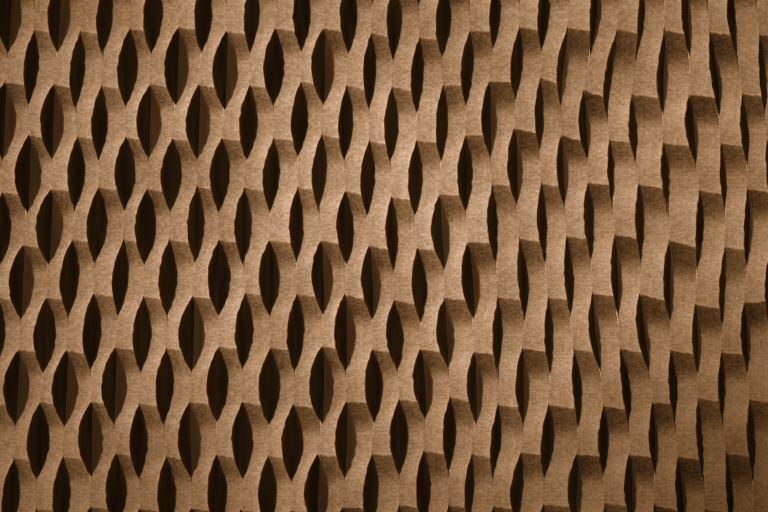
A WebGL 1 fragment shader for this texture:

```glsl
precision highp float;

uniform vec2 u_resolution;

#define COLUMN_STEP 0.0943
#define ROW_STEP 0.104
#define FIRST_SLIT vec2(0.0645, 0.029)
#define SLIT_HALF_HEIGHT 0.71
#define OPEN_WIDTH 0.225
#define CLOSED_WIDTH 0.085
#define WARP 0.10
#define PAPER_LIGHT 0.635
#define FLAP_SHADE 0.21
#define HOLE_LIGHT 0.085
#define GRAIN 0.09

float hash(vec2 p) {
  return fract(sin(dot(p, vec2(127.1, 311.7))) * 43758.5453);
}

float noise(vec2 p) {
  vec2 i = floor(p), f = fract(p);
  f = f * f * (3.0 - 2.0 * f);
  return mix(mix(hash(i), hash(i + vec2(1.0, 0.0)), f.x),
             mix(hash(i + vec2(0.0, 1.0)), hash(i + 1.0), f.x), f.y);
}

// Brown ramp: shadows are redder, lights are paler
vec3 kraft(float light) {
  return light * (vec3(1.0, 0.56, 0.13) + light * vec3(0.0, 0.32, 0.66));
}

// Offset from the nearest slit of a staggered row, and its random seed
vec3 nearestSlit(vec2 grid, float row) {
  float stagger = 0.5 * mod(row + 1.0, 2.0);
  float column = floor(grid.x - stagger + 0.5);
  vec2 id = vec2(2.0 * (column + stagger), row);
  vec2 jitter = vec2(hash(id + 3.1), hash(id + 8.7)) - 0.5;
  vec2 offset = grid - vec2(column + stagger, row);
  return vec3(offset - jitter * vec2(0.06, 0.08), hash(id + 17.3));
}

// Horizontal distance to the edge of a pointed, slightly leaning slit
float slitEdge(vec3 slit, float width) {
  float s = slit.y / SLIT_HALF_HEIGHT;
  float lean = (slit.z - 0.5) * 0.05 * slit.y;
  return abs(slit.x - lean) - width * mix(0.7, 1.25, slit.z) * (1.0 - s * s);
}

void main() {
  vec2 p = gl_FragCoord.xy / u_resolution.y;
  p.y = 1.0 - p.y;
  float across = p.x * u_resolution.y / u_resolution.x;
  float squeeze = smoothstep(0.2, 0.95, across);

  // Staggered grid, fanning out slightly downwards and crumpled at the right
  float spacing = COLUMN_STEP + 0.0056 * p.y;
  vec2 grid = vec2((p.x - FIRST_SLIT.x + 0.0437 * p.y) / spacing,
                   (p.y - FIRST_SLIT.y) / ROW_STEP);
  vec2 crumple = vec2(noise(p * 5.0), noise(p * 5.0 + 31.0)) - 0.5;
  grid += crumple * WARP * (1.0 + 3.0 * squeeze);

  float row = floor(grid.y);
  float width = mix(OPEN_WIDTH, CLOSED_WIDTH, squeeze);
  float torn = (noise(p * vec2(140.0, 90.0)) - 0.5) * 0.025;
  float pixel = 1.0 / (u_resolution.y * spacing);

  // The nearest slit in the rows above and below
  vec3 above = nearestSlit(grid, row);
  vec3 below = nearestSlit(grid, row + 1.0);
  float edgeAbove = slitEdge(above, width) + torn;
  float edgeBelow = slitEdge(below, width) + torn;
  vec3 slit = above;
  float edge = edgeAbove;
  if (edgeBelow < edgeAbove) {
    slit = below;
    edge = edgeBelow;
  }

  // Folded legs: shaded to the right of a slit top, lit to the left
  float drop = below.y + SLIT_HALF_HEIGHT;
  float crease = drop - 0.12 * below.x + torn;
  float fold = smoothstep(-0.02, 0.03, crease);
  float reach = 1.0 - smoothstep(0.28, 0.62 + 0.15 * squeeze, drop);
  float side = smoothstep(-0.02, 0.02, below.x);
  float flap = fold * reach * side;
  float litLeg = smoothstep(-0.1, 0.25, drop) * reach * (1.0 - side);

  // Paper light: legs, curl along the cuts, broad unevenness
  float light = PAPER_LIGHT + 0.05 * litLeg;
  light -= FLAP_SHADE * (1.0 + 0.35 * squeeze) * mix(0.8, 1.2, below.z) * flap;
  float curl = exp(-max(edge, 0.0) / 0.09);
  light += curl * mix(0.07, -0.08, smoothstep(-0.03, 0.03, slit.x));
  light += 0.05 * exp(-crease * crease * 500.0) * side * (1.0 - reach * 0.3);
  light += 0.10 * (noise(p * 9.0 + 5.0) - 0.5);

  // Paper fibres
  float fibre = noise(p * vec2(170.0, 260.0)) + noise(p * 420.0) - 1.0;
  light += GRAIN * fibre;

  // Room light: dim corners, darkest at the lower right
  vec2 fromCentre = vec2(across, p.y) - vec2(0.5, 0.42);
  float room = 1.10 - 0.55 * dot(fromCentre, fromCentre);
  room -= 0.22 * smoothstep(0.55, 1.0, across) * smoothstep(0.35, 1.0, p.y);

  // Holes, some showing a brown layer behind
  float layer = smoothstep(0.0, 0.02, slit.x - 0.06 * (slit.z - 0.5));
  float hole = HOLE_LIGHT + 0.11 * layer * step(0.6, slit.z);
  hole += 0.06 * noise(p * vec2(130.0, 12.0));
  hole += 0.10 * exp(min(edge, 0.0) / 0.025);

  float paper = smoothstep(-pixel, pixel, edge);
  gl_FragColor = vec4(kraft(mix(hole, light, paper) * room), 1.0);
}
```
